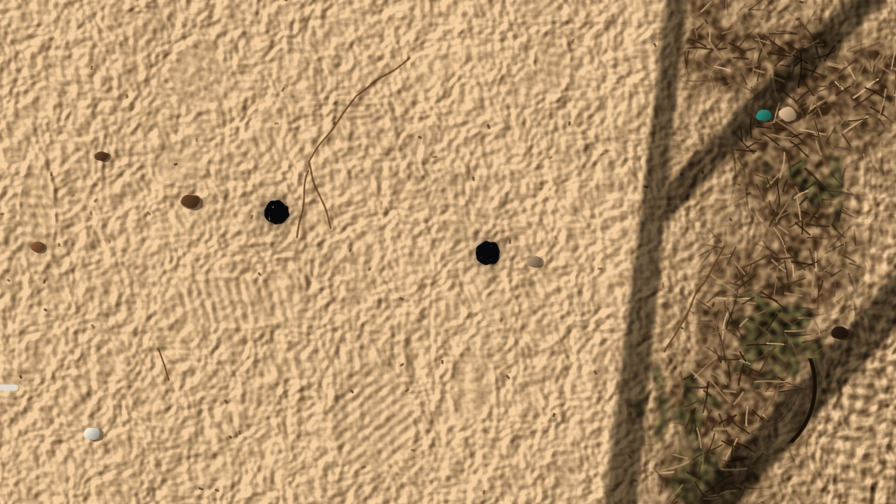
Reproduce this texture procedurally as a WebGL 2 fragment shader.

```glsl
#version 300 es
precision highp float;
uniform vec2 u_resolution;
out vec4 outColor;

#define SOIL vec3(.16, .10, .06)
#define SAND vec3(.89, .75, .58)
#define LEAF vec3(.25, .25, .16)
#define TWIG vec3(.36, .24, .14)
#define PALE vec3(.88, .86, .80)
#define RELIEF .43
#define SHADOW_DEPTH .55
#define HOLE_RADIUS .024
#define LIGHT_DIR vec2(-.87, .5)

vec2 hash2(vec2 p) {
  vec3 q = fract(p.xyx * vec3(.1031, .1030, .0973));
  q += dot(q, q.yzx + 33.33);
  return fract((q.xx + q.yz) * q.zy);
}

float corner(vec2 cell, vec2 offset) {
  float a = 6.2832 * hash2(cell).x;
  return dot(vec2(cos(a), sin(a)), offset);
}

// Gradient noise
float noise(vec2 p) {
  vec2 i = floor(p), f = p - i, w = f * f * (3. - 2. * f), e = vec2(1, 0);
  return mix(mix(corner(i, f), corner(i + e, f - e), w.x),
    mix(corner(i + e.yx, f - e.yx), corner(i + 1., f - 1.), w.x), w.y);
}

float cover(float d) {
  float edge = 1. / u_resolution.y;
  return 1. - smoothstep(-edge, edge, d);
}

float seg(vec2 p, vec4 ends) {
  vec2 a = p - ends.xy, b = ends.zw - ends.xy;
  return length(a - b * clamp(dot(a, b) / dot(b, b), 0., 1.));
}

// Ridged sole with a raised rim: x is height, y is flatness
vec2 sole(vec2 p, vec4 box, float angle) {
  vec2 q = p - box.xy;
  float d = length(q / box.zw) - 1., inside = 1. - smoothstep(-.2, .05, d);
  float ridges = sin(330. * dot(q, vec2(sin(angle), cos(angle))));
  return vec2(.0013 * inside * ridges + .0028 * exp(-60. * d * d), inside);
}

float sandHeight(vec2 p) {
  vec2 soles = sole(p, vec4(.394, .847, .058, .068), .3)
    + sole(p, vec4(.359, .676, .052, .045), .4)
    + sole(p, vec4(.074, .572, .036, .115), .1)
    + sole(p, vec4(.47, .4, .13, .05), 1.3)
    + sole(p, vec4(.99, .387, .038, .038), .5)
    + sole(p, vec4(.938, .236, .045, .075), .6)
    + sole(p, vec4(.74, .167, .085, .115), -.7)
    + sole(p, vec4(1.095, .873, .036, .07), .2);
  vec2 q = p + .012 * vec2(noise(p * 14.), noise(p * 14. + 50.));
  float lumps = .007 * noise(q * 19.) + .010 * noise(q * 43. + 7.) + .006 * noise(q * 85. + 19.);
  return lumps * (1. - .45 * min(soles.y, 1.)) + soles.x;
}

// Random strokes, one per cell: x is coverage, y is tone
vec2 strokes(vec2 p, float scale, float reach, float width, float density) {
  vec2 result = vec2(0);
  for (int k = 0; k < 9; k++) {
    vec2 cell = floor(p * scale) + vec2(k % 3, k / 3) - 1.;
    vec2 r = hash2(cell + scale), s = hash2(cell + 71. + scale), mid = (cell + r) / scale;
    vec2 arm = reach * (.4 + .6 * s.y) * vec2(cos(6.2832 * s.x), sin(6.2832 * s.x));
    float c = cover(seg(p, vec4(mid - arm, mid + arm)) - width);
    c *= step(fract(r.x * 17. + s.y), density);
    if (c > result.x) result = vec2(c, fract(r.y * 13. + s.x));
  }
  return result;
}

void stone(inout vec3 col, vec2 p, vec3 disc, vec3 tint) {
  vec2 q = (p - disc.xy) * vec2(.85, 1.15) / disc.z + .25 * noise(p * 70.);
  col = mix(col, SOIL, .6 * cover((length(q + .5 * LIGHT_DIR) - 1.) * disc.z));
  col = mix(col, tint * (.9 + .25 * dot(q, LIGHT_DIR)), cover((length(q) - 1.) * disc.z));
}

void hole(inout vec3 col, vec2 p, vec2 centre) {
  float d = length(p - centre) - HOLE_RADIUS + .004 * noise(p * 90.);
  col *= 1. - .25 * exp(-90. * max(d, 0.));
  col = mix(col, vec3(.03, .03, .04) + .3 * smoothstep(.35, .6, noise(p * 130.)), cover(d));
}

void main() {
  vec2 p = gl_FragCoord.xy / u_resolution.y;
  vec2 bent = p + .008 * vec2(noise(p * 18.), noise(p * 18. + 30.));

  // Lit sand, duller beyond the post
  vec2 e = .0023 * LIGHT_DIR;
  float slope = (sandHeight(p - e) - sandHeight(p + e)) / .0046;
  float verge = smoothstep(-.01, .04, p.x - mix(1.25, 1.35, p.y));
  float tone = .89 - .19 * verge + RELIEF * clamp(slope, -1.5, .7);
  tone += .09 * noise(p * 5.) + .1 * noise(p * 140.);

  // Woven mesh shade
  float mesh = smoothstep(1.56, 1.66, p.x) * (1. - smoothstep(.6, .72, p.y));
  tone -= mesh * (.12 * sin(220. * (bent.y + .25 * p.x)) + .07 * sin(190. * (bent.x - .3 * p.y)));
  vec3 col = mix(SOIL, SAND, clamp(tone, 0., 1.1));

  // Dry litter, leaves and straw
  float band = min(seg(p, vec4(1.38, .93, 1.74, .8)),
    min(seg(p, vec4(1.56, .74, 1.58, .48)), seg(p, vec4(1.55, .48, 1.4, .04))));
  band += .1 * noise(p * 11.) + .05 * noise(p * 30.);
  float litter = verge * (1. - smoothstep(.04, .15, band));
  float clutter = .32 + .7 * noise(p * 34.) + .6 * noise(p * 75.);
  col = mix(col, mix(SOIL, SAND, clamp(clutter, 0., 1.)), .85 * litter);
  float bush = min(min(length(p - vec2(1.54, .33)) - .06, length(p - vec2(1.39, .06)) - .04),
    min(length(p - vec2(1.35, .19)), length(p - vec2(1.61, .63))) - .03);
  float foliage = 1. - smoothstep(-.02, .04, bush + .12 * noise(p * 28.));
  col = mix(col, LEAF * (.9 + 1.8 * noise(p * 60.)), .75 * foliage);
  for (float i = 0.; i < 4.; i++) {
    vec2 straw = strokes(bent, 13. + 6. * i, .042 - .007 * i, .0016, .75);
    col = mix(col, mix(SOIL, SAND, straw.y * straw.y), straw.x * (.8 * litter + .1 * verge));
  }

  // Grit and loose twigs
  vec2 grit = strokes(p, 17., .003, .0022, .17);
  col = mix(col, mix(SOIL, TWIG * 1.5, grit.y), .7 * grit.x);
  float twig = min(seg(bent, vec4(.81, .884, .706, .81)), seg(bent, vec4(.706, .81, .612, .68)));
  twig = min(twig, min(seg(bent, vec4(.612, .68, .657, .546)), seg(bent, vec4(.612, .66, .588, .53))));
  twig = min(twig, min(seg(bent, vec4(.312, .306, .336, .248)), seg(bent, vec4(1.435, .51, 1.32, .3))));
  col = mix(col, TWIG, .85 * cover(twig - .0018));

  // Post and branch shadows
  float post = abs(p.x - mix(1.2315, 1.3415, p.y)) - mix(.0325, .0195, p.y);
  float branch = min(seg(bent, vec4(1.3, .575, 1.73, 1.01)) - .026,
    seg(bent, vec4(1.8, .43, 1.4, -.02)) - .036);
  col *= 1. - SHADOW_DEPTH * (1. - smoothstep(-.009, .009, min(post, branch)));

  // Warmer middle tones
  col -= 4. * col.r * (1. - col.r) * vec3(0, .012, .035);

  // Cable, stones and scraps
  vec2 bend = p - vec2(1.46, .235);
  float cable = max(abs(length(bend) - .157), abs(bend.y + .03) - .08);
  col = mix(col, SOIL * .6, cable < 1. ? cover(cable - .004) * step(0., bend.x) : 0.);
  stone(col, p, vec3(.377, .6, .016), TWIG);
  stone(col, p, vec3(.074, .51, .012), TWIG * 1.4);
  stone(col, p, vec3(.201, .69, .011), TWIG);
  stone(col, p, vec3(1.06, .481, .012), SAND * .7);
  stone(col, p, vec3(1.667, .34, .015), SOIL);
  stone(col, p, vec3(.183, .139, .014), PALE);
  stone(col, p, vec3(1.563, .773, .016), SAND * .9);
  stone(col, p, vec3(1.516, .771, .013), vec3(.15, .5, .43));
  col = mix(col, PALE, cover(seg(p, vec4(0, .231, .03, .231)) - .006));

  hole(col, p, vec2(.549, .579));
  hole(col, p, vec2(.968, .498));
  outColor = vec4(col, 1);
}
```
